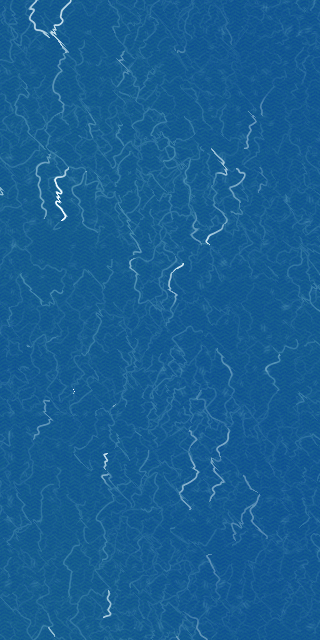
Reproduce this texture procedurally as a Shadertoy shader.

```glsl
// Woven blue cloth covered by fine pale crackle veins, white sparks and faint smudges.

const vec3 DEEP_BLUE = vec3(0.058, 0.318, 0.578);
const vec3 TEAL_BLUE = vec3(0.092, 0.390, 0.552);
const vec3 VEIN_BLUE = vec3(0.42, 0.68, 0.78);
const vec3 SPARK_WHITE = vec3(0.93, 0.98, 1.0);

float hash1(vec2 p) {
    vec3 q = fract(p.xyx * vec3(0.1031, 0.1030, 0.0973));
    q += dot(q, q.yzx + 33.33);
    return fract((q.x + q.y) * q.z);
}

vec2 hash2(vec2 p) {
    return vec2(hash1(p), hash1(p + 57.3));
}

// Layered sines that bend straight edges into crooked ones
vec2 crook(vec2 p, float freq, float amp) {
    for (int i = 0; i < 4; i++) {
        float k = float(i);
        p += amp * sin(p.yx * freq + p * freq * 0.37 + vec2(1.7, 4.1) * (k + 1.0));
        freq *= 1.83;
        amp *= 0.58;
    }
    return p;
}

// Slow drift between 0 and 1
float drift(vec2 p, float freq, float phase) {
    vec2 q = crook(p, freq, 0.5 / freq) * freq;
    return 0.5 + 0.25 * (sin(q.x + phase) + sin(q.y * 0.8 + q.x * 0.4 + phase * 2.3));
}

// Cell borders: x = distance, y = random value of the border, zw = its normal
vec4 cellBorder(vec2 q, float seed) {
    vec2 base = floor(q);
    vec2 f = q - base;
    vec2 nearId = vec2(0.0);
    vec2 nearPos = vec2(0.0);
    float best = 9.0;
    for (int y = -1; y <= 1; y++)
    for (int x = -1; x <= 1; x++) {
        vec2 id = vec2(x, y);
        vec2 r = id + hash2(base + id + seed) - f;
        float d = dot(r, r);
        if (d < best) { best = d; nearId = id; nearPos = r; }
    }
    vec4 border = vec4(9.0, 0.0, 1.0, 0.0);
    for (int y = -2; y <= 2; y++)
    for (int x = -2; x <= 2; x++) {
        vec2 id = nearId + vec2(x, y);
        vec2 r = id + hash2(base + id + seed) - f;
        vec2 gap = r - nearPos;
        if (dot(gap, gap) < 0.0001) continue;
        vec2 n = normalize(gap);
        float d = dot(0.5 * (r + nearPos), n);
        if (d < border.x) border = vec4(d, hash1(2.0 * base + id + nearId + seed * 1.7), n);
    }
    return border;
}

// Crooked network of even width: x = distance, y = random value, z = uprightness
vec3 crackle(vec2 p, vec2 cells, float freq, float amp, float seed) {
    float e = 0.0004;
    vec2 bent = crook(p, freq, amp);
    vec2 bentX = (crook(p + vec2(e, 0.0), freq, amp) - bent) / e;
    vec2 bentY = (crook(p + vec2(0.0, e), freq, amp) - bent) / e;
    vec4 border = cellBorder(bent * cells + seed, seed);
    vec2 n = border.zw * cells;
    float slope = length(vec2(dot(n, bentX), dot(n, bentY)));
    return vec3(border.x / max(slope, 0.35 * length(n)), border.y, abs(border.z));
}

float stroke(float d, float halfWidth, float soft) {
    return 1.0 - smoothstep(halfWidth, halfWidth + soft, d);
}

// Pale veins with a thin core and a weak halo, strongest where upright
float veins(vec3 border, float soft) {
    float strength = smoothstep(0.1, 1.0, border.y) * mix(0.6, 1.0, border.z);
    return strength * (0.85 * stroke(border.x, 0.0005, soft) + 0.15 * exp(-border.x / 0.006));
}

// Sparse soft smudges with brushed streaks inside
float smudges(vec2 p, float scale, float seed) {
    vec2 id = floor(p * scale);
    vec2 pick = hash2(id + seed);
    vec2 r = fract(p * scale) - 0.35 - 0.3 * pick.yx;
    float a = 6.283 * hash1(id + seed + 9.0);
    r = mat2(cos(a), sin(a), -sin(a), cos(a)) * r;
    float body = 1.0 - smoothstep(0.05, 0.33, length(r * vec2(1.0, 1.5)));
    float streak = 0.65 + 0.35 * sin(r.y * 38.0 + 3.0 * sin(r.x * 9.0));
    return step(0.75, pick.x) * body * streak;
}

// Zigzag threads with a little grain
vec3 cloth(vec2 p) {
    float zigzag = abs(fract(p.x * 32.0) - 0.5);
    float thread = sin(6.283 * (p.y * 88.0 + zigzag * 1.8));
    float grain = hash1(floor(p * 256.0)) - 0.5;
    float tone = 0.48 + 0.36 * thread + 0.5 * grain + 0.3 * (drift(p, 5.0, 0.6) - 0.5);
    return mix(DEEP_BLUE, TEAL_BLUE, tone);
}

void mainImage(out vec4 fragColor, in vec2 fragCoord) {
    vec2 p = fragCoord / iResolution.x;
    float soft = max(0.0038, 1.0 / iResolution.x);
    vec3 wide = crackle(p, vec2(12.0, 6.5), 38.0, 0.014, 11.0);
    vec3 mid = crackle(p + 3.7, vec2(17.0, 12.0), 47.0, 0.011, 37.0);
    vec3 fine = crackle(p + 1.3, vec2(22.0, 21.0), 59.0, 0.008, 83.0);

    // Veins fade in and out across the cloth
    float region = smoothstep(0.1, 0.8, drift(p, 5.0, 1.0));
    float vein = 0.62 * veins(wide, soft) * (0.3 + 0.7 * region);
    vein = max(vein, 0.52 * veins(mid, soft) * (0.1 + 0.9 * drift(p, 8.0, 4.0)));
    vein = max(vein, 0.34 * veins(fine, soft) * drift(p, 11.0, 2.5));

    // White sparks run along a few upright borders
    float chosen = smoothstep(0.66, 0.82, wide.y) * smoothstep(0.5, 0.8, wide.z);
    float lit = smoothstep(0.42, 0.72, drift(p, 13.0, 5.2)) * (0.3 + 0.7 * region);
    float spark = chosen * lit * stroke(wide.x, 0.0008, soft);

    float smudge = smudges(p, 15.0, 5.0) * smoothstep(0.2, 0.7, drift(p, 6.0, 3.0));
    smudge += 0.7 * smudges(p + 0.37, 21.0, 29.0);

    vec3 color = cloth(p);
    color = mix(color, VEIN_BLUE, 0.28 * smudge);
    color = mix(color, VEIN_BLUE, vein);
    color = mix(color, SPARK_WHITE, spark);
    fragColor = vec4(color, 1.0);
}
```
